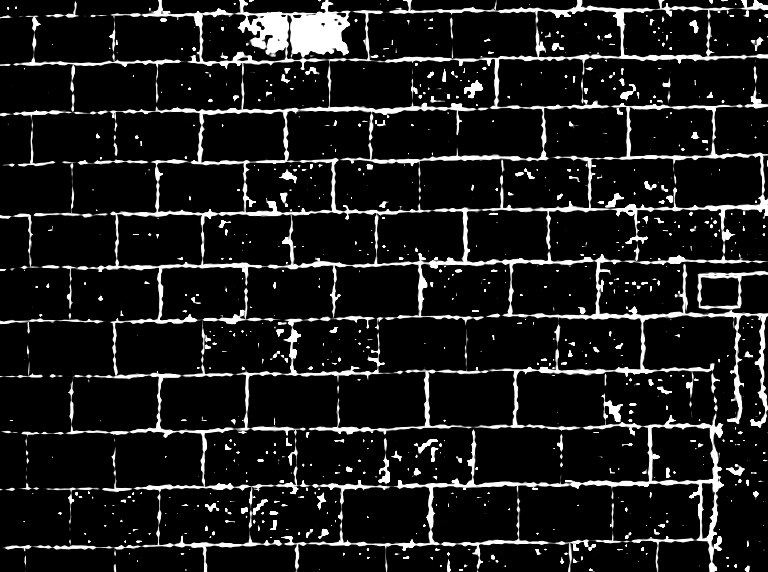
This texture is drawn by a Shadertoy shader. Its source:

```glsl
// A black brick wall in running bond, reduced to stark white mortar and wear.
// Rows grow slightly downwards; ragged joints, specks, a bare patch and a
// broken post on the right all come from distances disturbed by value noise.

// Lengths are in canvas widths, y running down from the top edge.
const vec3 BRICK = vec3(0.0);
const vec3 MORTAR = vec3(1.0);
const float FIRST_LINE = 0.0156;    // height of the topmost bed joint
const float ROW_HEIGHT = 0.0621;
const float ROW_GROWTH = 0.000716;  // quadratic growth of the rows
const float TILT = 0.0105;          // bed joints rise to the right
const float FIRST_JOINT = 0.151;
const float BRICK_WIDTH = 0.110;
const float WIDTH_GROWTH = 0.00078; // added brick width per row
const float BED_HALF = 0.0022;      // half widths of the joints
const float HEAD_HALF = 0.0019;
const float POST_HALF = 0.0028;
const float RAGGED = 0.0036;        // roughness of joint edges
const float GRAIN = 190.0;          // frequency of the finest wear
const vec2 PATCH_CENTRE = vec2(0.402, 0.040);
const vec2 PATCH_HALF = vec2(0.080, 0.029);
const vec2 POST_CORNER = vec2(0.924, 0.475);

float hash(vec2 p) {
    return fract(sin(dot(p, vec2(127.1, 311.7))) * 43758.5453);
}

float noise(vec2 p) {
    vec2 i = floor(p), f = fract(p);
    f = f * f * (3.0 - 2.0 * f);
    float top = mix(hash(i), hash(i + vec2(1, 0)), f.x);
    float bottom = mix(hash(i + vec2(0, 1)), hash(i + vec2(1, 1)), f.x);
    return mix(top, bottom, f.y);
}

float segment(vec2 p, vec2 a, vec2 b) {
    vec2 d = b - a;
    return length(p - a - d * clamp(dot(p - a, d) / dot(d, d), 0.0, 1.0));
}

float boxOutline(vec2 p, vec2 centre, vec2 halfSize) {
    vec2 d = abs(p - centre) - halfSize;
    return abs(length(max(d, 0.0)) + min(max(d.x, d.y), 0.0));
}

// Continuous row number; whole numbers lie on the bed joints.
float rowAt(float y) {
    float t = y - FIRST_LINE;
    float root = sqrt(ROW_HEIGHT * ROW_HEIGHT + 4.0 * ROW_GROWTH * t);
    return (root - ROW_HEIGHT) / (2.0 * ROW_GROWTH);
}

void mainImage(out vec4 fragColor, in vec2 fragCoord) {
    float pixel = 1.0 / iResolution.x;
    vec2 p = vec2(fragCoord.x, iResolution.y - fragCoord.y) * pixel;
    float fine = noise(p * GRAIN);
    float coarse = noise(p * 62.0 + 17.0);
    float rough = (fine - 0.5) * RAGGED;
    float fade = mix(0.5, 1.0, smoothstep(0.0, 0.28, p.x));
    float post = smoothstep(0.0, 0.006, p.x - POST_CORNER.x)
               * smoothstep(-0.06, 0.0, p.y - POST_CORNER.y);

    // Bed joints
    float wobble = (noise(vec2(p.x * 26.0, p.y * 9.0)) - 0.5) * 0.004;
    float level = rowAt(p.y + TILT * (p.x - 0.5) + wobble);
    float line = round(level);
    float row = floor(level);
    float bed = abs(level - line) * (ROW_HEIGHT + 2.0 * ROW_GROWTH * level);
    float bedWear = mix(0.5, 1.3, noise(vec2(p.x * 20.0, line * 3.0)));
    float field = BED_HALF * bedWear * fade - bed + rough - post * 0.003;

    // Head joints, shifted by half a brick on odd rows
    float width = BRICK_WIDTH + WIDTH_GROWTH * row;
    float column = (p.x - FIRST_JOINT) / width + 0.5 * mod(row, 2.0);
    float joint = round(column);
    vec2 jointId = vec2(joint, row);
    float shift = (hash(jointId + 5.0) - 0.5) * 0.006
                + (noise(p * vec2(8.0, 55.0)) - 0.5) * 0.003;
    float head = abs((column - joint) * width + shift);
    float headWear = mix(0.2, 1.25, hash(jointId + 31.0)) + 0.5 * (coarse - 0.4);
    field = max(field, HEAD_HALF * headWear * fade - head + rough - post * 0.006);

    // Broken post lines and the small framed block above them
    float sway = (noise(vec2(3.0, p.y * 30.0)) - 0.5) * 0.008;
    vec2 q = p + vec2(sway, 0.0);
    float posts = 1.0;
    for (int i = 0; i < 3; i++) {
        float x = 0.930 + 0.033 * float(i);
        float top = i == 0 ? POST_CORNER.y : 0.412;
        float foot = i == 0 ? 0.76 : 0.55;
        posts = min(posts, segment(q, vec2(x, top), vec2(x - 0.002, foot)));
    }
    field = max(field, POST_HALF * mix(0.2, 1.4, coarse) - posts + 1.4 * rough);
    float block = boxOutline(p, vec2(0.937, 0.380), vec2(0.026, 0.020));
    block = min(block, segment(p, vec2(0.911, 0.358), vec2(1.0, 0.356)));
    block = min(block, segment(p, vec2(0.891, 0.345), vec2(0.891, 0.408)));
    field = max(field, HEAD_HALF - block + 0.8 * rough);
    float ink = smoothstep(-0.7 * pixel, 0.7 * pixel, field);

    // Specks, clustered on some bricks and along the joints
    float busy = hash(vec2(floor(column), row) + 71.0);
    busy = busy * mix(0.3, 1.0, smoothstep(0.05, 0.4, p.x));
    busy = max(busy, post * 0.85);
    float threshold = mix(0.92, 0.71, busy) - 0.09 * exp(-min(bed, head) / 0.007);
    float specks = 0.6 * fine + 0.4 * coarse - threshold;
    ink = max(ink, smoothstep(-15.0 * pixel, 15.0 * pixel, specks));

    // Bare patch, split by a dark head joint
    vec2 r = abs(p - PATCH_CENTRE) / PATCH_HALF;
    float bare = 1.0 - max(r.x, r.y) + 0.9 * (coarse - 0.4) + 0.6 * (fine - 0.5)
               - 0.9 * smoothstep(0.43, 0.47, p.x);
    bare = smoothstep(0.1, 0.2, bare);
    bare *= smoothstep(0.001, 0.003, abs(p.x - 0.377) + rough);
    ink = max(ink, bare * step(FIRST_LINE, p.y));

    fragColor = vec4(mix(BRICK, MORTAR, ink), 1.0);
}
```
